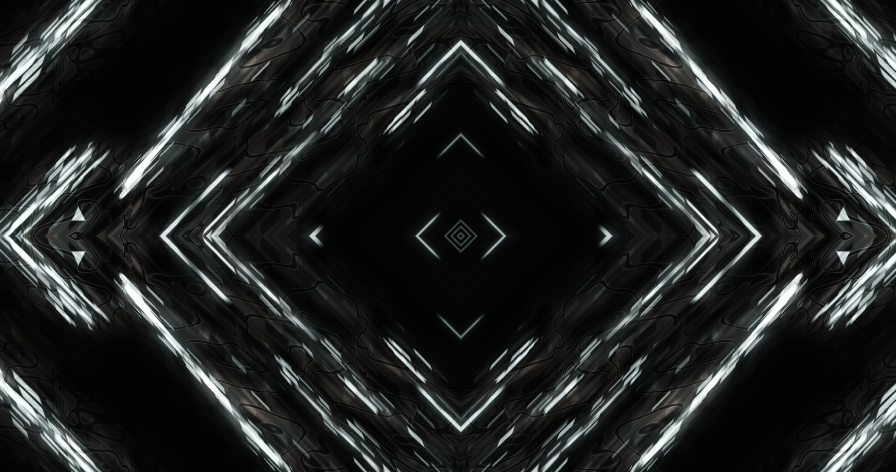
Reproduce this background procedurally as a WebGL 1 fragment shader.

```glsl
precision highp float;
// Mirrored dark metal diamonds with broken, glinting diagonal edges.
uniform vec2 u_resolution;

float hash(vec2 p) {
  p = fract(p * vec2(0.1031, 0.1137));
  p += dot(p, p.yx + 33.33);
  return fract((p.x + p.y) * p.x * 17.3);
}

vec2 gradient(vec2 cell) {
  float a = 6.2832 * hash(cell);
  return vec2(cos(a), sin(a));
}

float noise(vec2 p) {
  vec2 i = floor(p), f = fract(p), e = vec2(1.0, 0.0);
  vec2 s = f * f * f * (f * (f * 6.0 - 15.0) + 10.0);
  float low = mix(dot(gradient(i), f), dot(gradient(i + e), f - e), s.x);
  float high = mix(dot(gradient(i + e.yx), f - e.yx), dot(gradient(i + 1.0), f - 1.0), s.x);
  return mix(low, high, s.y);
}

float band(float x, float center, float width) {
  float t = (x - center) / width;
  return exp(-t * t);
}

float span(float x, float a, float b, float soft) {
  return smoothstep(a - soft, a + soft, x) * (1.0 - smoothstep(b - soft, b + soft, x));
}

// Line of constant diamond radius, limited along the diagonal.
float streak(vec2 d, float radius, float start, float end, float width) {
  float e = abs(d.x - radius), aa = 1.2 / u_resolution.y;
  float core = 1.0 - smoothstep(max(width - aa, 0.0), width + aa, e);
  return (core + 0.22 * exp(-e / (width * 3.0))) * span(d.y, start, end, 0.025);
}

// Scattered slivers, with staggered rows and slanted ends.
float shards(vec2 d, vec2 cells, float density, float seed) {
  vec2 g = d * cells, aa = 1.4 * cells / u_resolution.y;
  float row = floor(g.x);
  g.y += 9.0 * hash(vec2(row, seed));
  vec2 id = vec2(row, floor(g.y)) + seed, f = fract(g);
  float size = hash(id + 41.7);
  float across = 1.0 - smoothstep(-aa.x, aa.x, abs(f.x - 0.5) - mix(0.1, 0.42, size));
  float along = span(f.y + 0.2 * (f.x - 0.5), 0.15 + 0.25 * size, 0.87, 0.02 + aa.y);
  return across * along * smoothstep(0.0, 0.08, density - hash(id + 7.3));
}

void main() {
  vec2 p = (gl_FragCoord.xy - u_resolution * vec2(0.5143, 0.5)) / u_resolution.y;
  vec2 q = abs(p);
  vec2 d = vec2(q.x + q.y, q.x - q.y);
  vec2 tilted = d + vec2(0.07 * (d.y - 0.4), 0.0);
  float warp = noise(d * vec2(9.0, 6.0));
  float grain = noise(d * vec2(75.0, 4.0));
  float aa = 1.0 / u_resolution.y;

  // Broad lit plates, separated by black bands
  float plates = 0.65 * band(d.x, 0.43, 0.09) + 0.8 * band(d.x, 0.58, 0.08)
    + 1.1 * band(tilted.x, 0.77, 0.075) + 0.9 * band(d.x, 1.27, 0.10)
    + 1.5 * band(d.x, 0.91, 0.11) * smoothstep(0.45, 0.75, d.y);
  float patches = 0.65 + 1.3 * noise(d * vec2(16.0, 5.0) + warp) + 0.6 * grain;
  float light = 0.125 * plates * max(patches, 0.05);

  // Overlapping facets with dark seams and faint rims
  for (int i = 0; i < 3; i++) {
    float k = float(i);
    vec2 cells = vec2(18.0 + 13.0 * k, 4.0 + 2.5 * k);
    float facet = shards(d + 0.02 * warp, cells, 0.55, 11.0 + 5.0 * k);
    light *= 1.0 + facet * (k == 1.0 ? -0.65 : 0.6);
  }
  float contour = abs(noise(d * vec2(17.0, 9.0) + 1.5 * warp));
  light *= 0.3 + 0.7 * smoothstep(0.01, 0.05 + 10.0 * aa, contour);
  light += 0.07 * plates * band(contour, 0.075, 0.018);
  vec3 color = light * mix(vec3(1.08, 1.0, 0.92), vec3(0.92, 1.02, 1.0), smoothstep(-0.2, 0.3, warp));

  // Glints gathered along the bright ridges
  float ridge = 0.75 * band(tilted.x, 0.835, 0.024) * span(d.y, -0.15, 0.62, 0.05)
    + 0.6 * band(d.x, 0.96, 0.045) * smoothstep(0.5, 0.7, d.y)
    + 0.65 * band(d.x, 1.285, 0.035)
    + 0.4 * band(d.x, 0.665, 0.03) * (1.0 - smoothstep(0.0, 0.25, d.y))
    + 0.5 * band(d.x, 0.365, 0.028) * span(d.y, -0.25, -0.05, 0.04)
    + 0.3 * band(d.x, 0.53, 0.03);
  float glint = 0.0;
  for (int i = 0; i < 3; i++) {
    float k = float(i);
    glint += shards(d + 0.006 * warp, vec2(48.0 + 24.0 * k, 5.0 + 3.0 * k), ridge, 31.0 + 9.0 * k)
      * (0.9 - 0.2 * k);
  }
  glint += 0.55 * shards(d, vec2(64.0, 9.0), 0.09 * plates, 73.0);
  glint += 0.18 * ridge * (0.7 + grain);

  // Long edges and pointed chevrons
  float broken = smoothstep(-0.25, 0.12, noise(d * vec2(30.0, 11.0)));
  float edges = streak(tilted, 0.832, -0.1, 0.60, 0.008)
    + 0.9 * streak(d, 0.527, 0.10, 2.0, 0.005)
    + streak(d, 0.632, 0.36, 2.0, 0.006)
    + 0.7 * streak(d, 0.965, 0.60, 2.0, 0.006)
    + 0.7 * streak(d, 0.668, -0.32, 0.02, 0.004)
    + 0.9 * streak(d, 1.285, 0.25, 0.75, 0.009)
    + 0.9 * streak(d, 0.410, -2.0, -0.24, 0.005)
    + 0.7 * streak(d, 0.388, -2.0, -0.28, 0.003);
  glint += edges * (0.25 + 0.75 * broken);
  glint += 0.35 * streak(d, 0.215, -2.0, -0.13, 0.003);
  glint += 0.9 * streak(d, 0.315, 0.29, 2.0, 0.006);

  // Small central diamond and its nested outlines
  glint += 0.65 * streak(d, 0.093, 0.01, 2.0, 0.003);
  float rings = band(fract(d.x * 75.0), 0.5, 0.2);
  glint += 0.24 * rings * (1.0 - smoothstep(0.035, 0.045, d.x));
  color += vec3(0.012) * band(d.x, 0.10, 0.10) * (1.0 + grain);

  // Pale wedges beside the outer chevrons
  vec2 wedge = q - vec2(0.81, 0.045);
  float tri = max(abs(wedge.x) + 0.5 * wedge.y - 0.008, -wedge.y - 0.012);
  glint += 0.9 * (1.0 - smoothstep(-aa, aa, tri));

  glint = 1.0 - exp(-1.7 * glint);
  color += glint * mix(vec3(0.62, 0.78, 0.78), vec3(0.98, 1.0, 1.0), glint);
  gl_FragColor = vec4(min(color + vec3(0.008, 0.01, 0.009), 1.0), 1.0);
}
```
